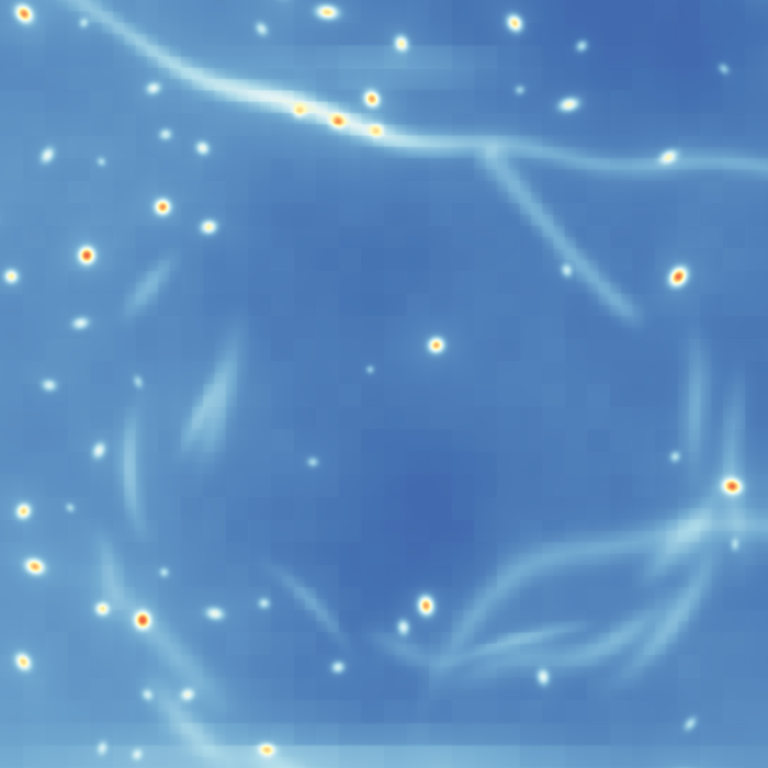
A Shadertoy shader for this background:

```glsl
const float BLOCKS = 34.0;             // coarse cells across the canvas
const float BLOCK_MIX = 0.6;           // how strongly cells show
const float BLOCK_GRAIN = 0.007;
const float BASE_LEVEL = 0.112;
const float BASE_RIPPLE = 0.02;
const vec2  VOID_CENTRE = vec2(0.58, 0.45);
const int   STRANDS = 19;
const float HALO_GRID = 13.0;
const int   STOPS = 9;
const vec3 RAMP[STOPS] = vec3[STOPS](
    vec3(0.20, 0.24, 0.60), vec3(0.27, 0.45, 0.70), vec3(0.45, 0.67, 0.82),
    vec3(0.67, 0.85, 0.91), vec3(0.88, 0.95, 0.96), vec3(1.00, 0.99, 0.75),
    vec3(0.99, 0.86, 0.55), vec3(0.98, 0.65, 0.36), vec3(0.94, 0.42, 0.26));

vec2 hash2(vec2 p) {
    vec3 q = fract(p.xyx * vec3(0.1031, 0.1030, 0.0973));
    q += dot(q, q.yzx + 33.33);
    return fract((q.xx + q.yz) * q.zy);
}

float bell(float x) { return exp(-x * x); }

// Pulls positions toward cell centres, with softened steps between cells
vec2 blocky(vec2 p, float count, float amount) {
    vec2 f = p * count - 0.5;
    vec2 stepped = floor(f) + smoothstep(0.4, 0.6, fract(f)) + 0.5;
    return mix(p, stepped / count, amount);
}

float layeredSines(vec2 p) {
    float sum = 0.0, amp = 0.5;
    for (int i = 0; i < 5; i++) {
        sum += amp * sin(p.x + 1.3 * sin(p.y * 0.8 + float(i))) * cos(p.y * 0.9 - 0.6);
        p = mat2(0.8, 0.6, -0.6, 0.8) * p * 1.7 + 2.1;
        amp *= 0.65;
    }
    return sum;
}

// Broad gas: brighter left and at the floor, dark in the voids
float background(vec2 p) {
    float level = BASE_LEVEL + BASE_RIPPLE * layeredSines(p * 7.0);
    level += 0.04 * smoothstep(0.55, 0.05, p.x);
    level += 0.055 * exp(-p.y / 0.06) + 0.07 * bell((p.y - 0.01) / 0.03) * bell((p.x - 0.45) / 0.3);
    level += 0.05 * bell((p.y - 0.915) / 0.025) * bell((p.x - 0.52) / 0.15);
    level -= 0.03 * bell(length((p - vec2(0.55, 0.32)) / vec2(0.1, 0.15)));
    level -= 0.03 * bell(length((p - vec2(0.86, 0.95)) / vec2(0.2, 0.1)));
    return level;
}

float ridgeHeight(float x) { return 0.77 + 0.32 * exp(-3.4 * x); }

// Long curved ridge, its fork, and the arc at lower right
float mainFilaments(vec2 p) {
    float slope = 1.088 * exp(-3.4 * p.x);
    float d = (p.y - ridgeHeight(p.x)) / sqrt(1.0 + slope * slope);
    float crest = bell((p.x - 0.4) / 0.17);
    float level = (0.06 + 0.15 * crest) * bell(d / 0.014)
                + (0.03 + 0.05 * crest) * exp(-abs(d) / 0.045);

    vec2 forkStart = vec2(0.64, 0.79), fork = vec2(0.2, -0.22);
    float t = clamp(dot(p - forkStart, fork) / dot(fork, fork), 0.0, 1.0);
    float away = length(p - forkStart - fork * t);
    level += 0.085 * smoothstep(1.0, 0.8, t) * bell(away / 0.016);

    float drop = 0.18 * exp(-10.0 * (p.x - 0.57));
    d = (p.y - 0.315 + drop) / sqrt(1.0 + 100.0 * drop * drop);
    return level + smoothstep(0.53, 0.62, p.x) * (0.055 * bell(d / 0.02) + 0.03 * exp(-abs(d) / 0.04));
}

// Short strands lying roughly tangent to the central void
float strands(vec2 p) {
    float level = 0.0;
    for (int i = 0; i < STRANDS; i++) {
        vec2 h = hash2(vec2(float(i), 7.0)), k = hash2(vec2(float(i), 23.0));
        float a = mix(2.65, 6.4, (float(i) + h.x) / float(STRANDS));
        vec2 radial = vec2(cos(a), sin(a));
        vec2 q = p - VOID_CENTRE - radial * mix(0.27, 0.52, h.y);
        a += 0.6 * (k.x - 0.5);
        float along = dot(q, vec2(-sin(a), cos(a)));
        float across = dot(q, vec2(cos(a), sin(a))) + 2.0 * (k.y - 0.5) * along * along;
        float taper = smoothstep(mix(0.08, 0.19, k.x), 0.0, abs(along));
        level += taper * (mix(0.04, 0.085, k.y) * bell(across / mix(0.009, 0.02, h.x))
                        + 0.022 * exp(-abs(across) / 0.04));
    }
    return level;
}

float halo(vec2 q, float size, float peak) {
    float r = length(q);
    return peak * bell(r / size) + 0.12 * peak * exp(-r / (2.2 * size));
}

// Scattered compact knots, rare inside the void
float halos(vec2 p) {
    float level = 0.0;
    vec2 home = floor(p * HALO_GRID);
    for (int j = -1; j <= 1; j++)
    for (int i = -1; i <= 1; i++) {
        vec2 id = home + vec2(i, j);
        vec2 h = hash2(id + 51.0), k = hash2(id + 113.0), s = hash2(id + 207.0);
        vec2 centre = (id + 0.15 + 0.7 * h) / HALO_GRID;
        float chance = mix(0.08, 0.5, smoothstep(0.12, 0.55, distance(centre, VOID_CENTRE)));
        chance *= 1.0 - 0.6 * smoothstep(0.6, 0.8, centre.x) * smoothstep(0.4, 0.6, centre.y);
        float turn = 3.14 * s.x;
        vec2 q = mat2(cos(turn), -sin(turn), sin(turn), cos(turn)) * (p - centre);
        q.x *= mix(0.65, 1.0, s.y);
        level += step(k.x, chance) * halo(q, mix(0.005, 0.009, k.y), 0.12 + 0.5 * k.y * k.y);
    }
    for (int i = 0; i < 3; i++) {
        float x = 0.39 + 0.05 * float(i);
        level += halo(p - vec2(x, ridgeHeight(x)), 0.008, 0.22 + 0.1 * float(i % 2));
    }
    return level;
}

vec3 ramp(float level) {
    float t = clamp(level * 10.0, 0.0, float(STOPS) - 1.001);
    int i = int(t);
    return mix(RAMP[i], RAMP[i + 1], fract(t));
}

void mainImage(out vec4 fragColor, in vec2 fragCoord) {
    vec2 p = fragCoord / iResolution.y;
    vec2 coarse = blocky(p, BLOCKS, BLOCK_MIX);
    vec2 fine = blocky(p, 2.0 * BLOCKS, 0.5 * BLOCK_MIX);
    vec2 warped = fine + 0.007 * sin(fine.yx * vec2(19.0, 23.0) + vec2(0.5, 2.0));

    float level = background(coarse) + mainFilaments(warped) + strands(warped);
    level += BLOCK_GRAIN * (hash2(floor(p * BLOCKS)).x - 0.5);
    fragColor = vec4(ramp(max(level, 0.055) + halos(p)), 1.0);
}
```
